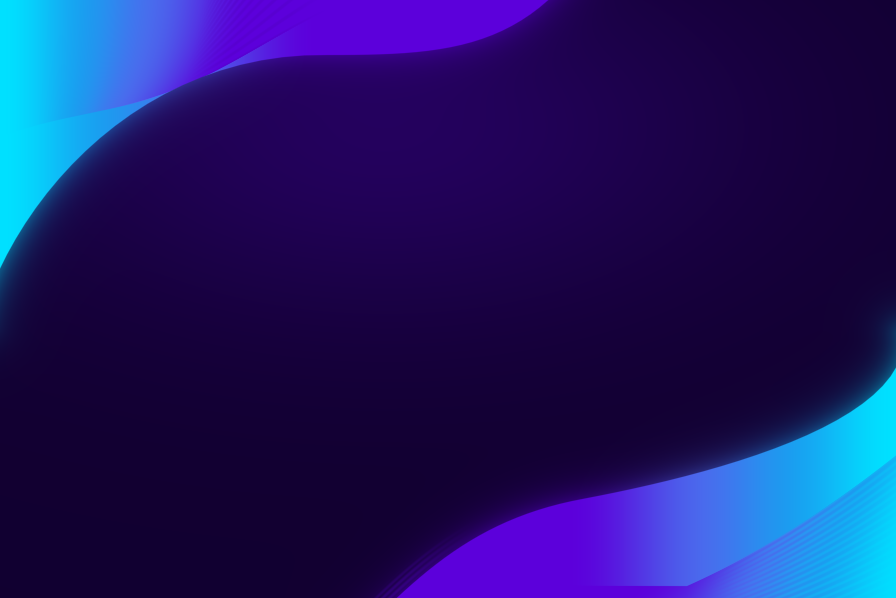
Write a WebGL 2 fragment shader that draws this background.

```glsl
#version 300 es
precision highp float;
// Two glossy waves, cyan to violet, fill opposite corners of a dark indigo field.
// Their edges are cubic curves with signed distances, which also drive the glow;
// each wave carries a soft fold and fans of fine lines made by repetition.

#define GLOW_WIDTH 0.026
#define GLOW_STRENGTH 0.40
#define HALO_CENTER vec2(0.645, 0.785)
#define HALO_SIZE vec2(0.62, 0.32)
#define LINE_STRENGTH 0.22
#define CURVE_STEPS 24

uniform vec2 u_resolution;
out vec4 outColor;

const vec3 CYAN = vec3(0.0, 0.88, 1.0);
const vec3 AZURE = vec3(0.10, 0.62, 0.94);
const vec3 PERIWINKLE = vec3(0.29, 0.42, 0.93);
const vec3 VIOLET = vec3(0.36, 0.0, 0.86);
const vec3 NIGHT = vec3(0.068, 0.0, 0.19);
const vec3 INDIGO = vec3(0.14, 0.005, 0.365);

vec2 cubic(vec2 a, vec2 b, vec2 c, vec2 d, float t) {
    float s = 1.0 - t;
    return s * s * s * a + 3.0 * s * s * t * b + 3.0 * s * t * t * c + t * t * t * d;
}

// Signed distance to a cubic over a span of t, positive on its left side.
float curveDistance(vec2 p, vec2 a, vec2 b, vec2 c, vec2 d, vec2 span) {
    float nearest = 1e3;
    float side = 1.0;
    vec2 from = cubic(a, b, c, d, span.x);
    for (int i = 1; i <= CURVE_STEPS; i++) {
        vec2 to = cubic(a, b, c, d, mix(span.x, span.y, float(i) / float(CURVE_STEPS)));
        vec2 e = to - from;
        vec2 q = p - from;
        float dist = length(q - e * clamp(dot(q, e) / dot(e, e), 0.0, 1.0));
        if (dist < nearest) {
            nearest = dist;
            side = e.x * q.y - e.y * q.x < 0.0 ? -1.0 : 1.0;
        }
        from = to;
    }
    return nearest * side;
}

float nearer(float a, float b) { return abs(a) < abs(b) ? a : b; }

// Wave palette: 0 is cyan, 1 is violet.
vec3 silk(float t) {
    vec3 c = mix(CYAN, AZURE, smoothstep(0.0, 0.35, t));
    c = mix(c, PERIWINKLE, smoothstep(0.28, 0.62, t));
    return mix(c, VIOLET, smoothstep(0.55, 1.0, t));
}

// Thin antialiased lines at whole values of the phase.
float fineLines(float phase) {
    float w = max(fwidth(phase), 1e-4);
    float d = abs(fract(phase + 0.5) - 0.5);
    return (1.0 - smoothstep(0.05, 0.05 + 1.5 * w, d)) * (1.0 - smoothstep(0.3, 0.8, w));
}

// Lay a wave with its outer glow over the field.
vec3 layWave(vec3 field, vec3 wave, vec3 glow, float d, float pixel) {
    float halo = GLOW_STRENGTH * exp(-max(-d, 0.0) / GLOW_WIDTH);
    return mix(mix(field, glow, halo), wave, smoothstep(-pixel, pixel, d));
}

void main() {
    vec2 p = gl_FragCoord.xy / u_resolution * vec2(1.5, 1.0);
    float pixel = 0.75 / u_resolution.y;

    // Dark field with a broad halo
    vec2 h = (p - HALO_CENTER) / HALO_SIZE;
    vec3 color = mix(NIGHT, INDIGO, exp(-dot(h, h)));

    // Upper left wave
    float upper = nearer(
        curveDistance(p, vec2(0.0, 0.551), vec2(0.088, 0.736), vec2(0.283, 0.912),
                      vec2(0.547, 0.908), vec2(-0.15, 1.0)),
        curveDistance(p, vec2(0.547, 0.908), vec2(0.703, 0.908), vec2(0.82, 0.912),
                      vec2(0.918, 1.0), vec2(0.0, 1.2)));
    float bend = sin(5.4 * p.x);
    float fold = p.y - (0.77 + 0.39 * p.x - 0.034 * bend * bend);
    float above = smoothstep(-pixel, pixel, fold);
    float tint = p.x / 0.53;
    float raised = p.x / 0.45 + 0.16 * smoothstep(0.05, 0.25, p.x) * exp(-abs(fold) / 0.07);
    vec3 wave = silk(mix(tint, raised, above));
    float reach = max(p.x - 0.27, 0.02);
    float fan = fineLines(9.0 * fold / reach) * above * smoothstep(0.29, 0.40, p.x)
              * (1.0 - smoothstep(0.46, 0.56, p.x));
    wave = mix(wave, VIOLET * 0.85, LINE_STRENGTH * 1.4 * fan);
    color = layWave(color, wave, silk(tint), upper, pixel);

    // Lower right wave, below its edge
    float lower = -nearer(
        curveDistance(p, vec2(0.664, 0.0), vec2(0.752, 0.082), vec2(0.84, 0.141),
                      vec2(0.977, 0.166), vec2(-0.2, 1.0)),
        curveDistance(p, vec2(0.977, 0.166), vec2(1.152, 0.199), vec2(1.436, 0.268),
                      vec2(1.5, 0.385), vec2(0.0, 1.15)));
    float run = max(p.x - 1.15, 0.0);
    float depth = 0.02 + run * (0.45 + 0.5 * run) - p.y;
    float below = smoothstep(-pixel, pixel, depth);
    tint = (1.5 - p.x) / 0.55;
    wave = silk(tint + 0.22 * below * exp(-max(depth, 0.0) / 0.12));
    float mesh = fineLines(depth / (0.006 + 0.02 * run)) * below * smoothstep(0.02, 0.2, run);
    wave = mix(wave, CYAN, LINE_STRENGTH * mesh);
    color = layWave(color, wave, silk(tint), lower, pixel);

    // Faint strands trailing beside the lower wave
    float strands = fineLines(-lower / 0.008) * smoothstep(-0.032, -0.02, lower)
                  * (1.0 - smoothstep(-0.006, 0.0, lower)) * (1.0 - smoothstep(0.66, 0.80, p.x));
    color = mix(color, VIOLET, LINE_STRENGTH * strands);

    outColor = vec4(color, 1.0);
}
```
